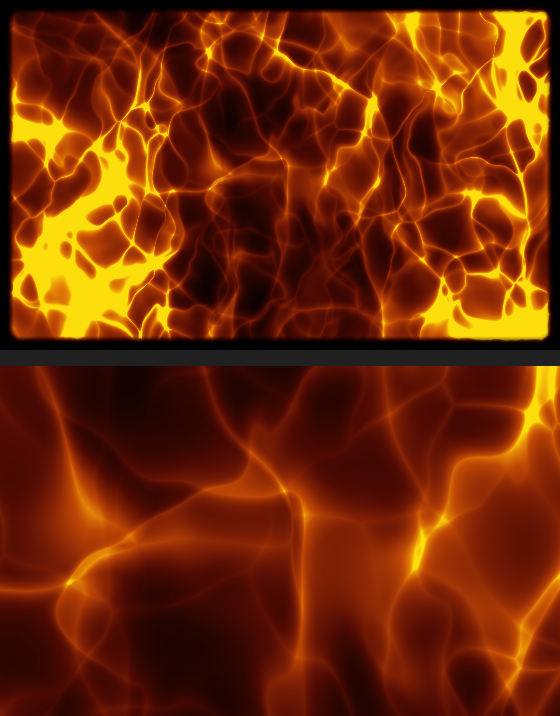
Top: the whole. Bottom: its middle third, enlarged.
This texture is drawn by a Shadertoy shader. Its source:

```glsl
const vec3 EMBER  = vec3(0.31, 0.04, 0.01);
const vec3 RUST   = vec3(0.51, 0.13, 0.02);
const vec3 ORANGE = vec3(0.75, 0.28, 0.02);
const vec3 AMBER  = vec3(0.90, 0.53, 0.03);
const vec3 YELLOW = vec3(0.99, 0.87, 0.05);

vec2 hash22(vec2 p) {
    vec3 q = fract(p.xyx * vec3(0.1031, 0.1030, 0.0973));
    q += dot(q, q.yzx + 33.33);
    return fract((q.xx + q.yz) * q.zy);
}

mat2 rotation(float angle) {
    float c = cos(angle), s = sin(angle);
    return mat2(c, s, -s, c);
}

// Smooth signed field made of rotated, bent sine waves
float layeredSines(vec2 p, float seed) {
    mat2 turn = rotation(2.4);
    float sum = 0.0, amplitude = 0.55;
    p += seed * vec2(7.3, 3.9);
    for (int i = 0; i < 4; i++) {
        sum += amplitude * sin(p.x + 1.3 * sin(p.y + seed));
        p = turn * p * 1.7 + 4.1;
        amplitude *= 0.5;
    }
    return sum;
}

// Gap between the two nearest cell points: zero on cell borders
float cellGap(vec2 p) {
    vec2 cell = floor(p), local = fract(p);
    float nearest = 8.0, second = 8.0;
    for (int y = -1; y <= 1; y++) {
        for (int x = -1; x <= 1; x++) {
            vec2 o = vec2(x, y);
            float d = length(o + hash22(cell + o) - local);
            second = min(second, max(nearest, d));
            nearest = min(nearest, d);
        }
    }
    return second - nearest;
}

vec2 bend(vec2 p, float frequency, float amount, float seed) {
    return p + amount * vec2(layeredSines(p * frequency, seed),
                             layeredSines(p * frequency, seed + 5.7));
}

// Translucent sheet: crisp on one side of its edge, fading on the other
float flameSheet(float field, float fade, float crispness) {
    return exp(-max(field * fade, -field * crispness));
}

float ramp(float from, float to, float x) {
    return clamp((x - from) / (to - from), 0.0, 1.0);
}

vec3 fireColor(float heat) {
    vec3 color = EMBER * ramp(0.0, 0.31, heat);
    color = mix(color, RUST, ramp(0.31, 0.51, heat));
    color = mix(color, ORANGE, ramp(0.51, 0.75, heat));
    color = mix(color, AMBER, ramp(0.75, 0.90, heat));
    return mix(color, YELLOW, ramp(0.90, 1.0, heat));
}

// Soft dark border with slightly rounded corners
float frameMask(vec2 p, vec2 size) {
    vec2 d = abs(p - 0.5 * size) - 0.5 * size + 0.06;
    float inset = 0.06 - length(max(d, 0.0)) - min(max(d.x, d.y), 0.0);
    return smoothstep(0.014, 0.042, inset);
}

float fireHeat(vec2 p) {
    float glow = layeredSines(p * vec2(4.2, 3.6), 2.0);
    float veils = 0.0;

    // Broad sheets, each layer smaller and fainter
    for (int i = 0; i < 3; i++) {
        float k = float(i);
        vec2 q = bend(p, 5.0 + 2.0 * k, 0.09, k + 1.0);
        q = rotation(0.5 * k - 0.5) * q * vec2(1.0, 0.6);
        float field = layeredSines(q * (7.0 + 3.0 * k), 11.0 + k);
        float flicker = 1.0 + 0.9 * layeredSines(p * 6.0, 21.0 + k);
        veils += (0.42 - 0.05 * k) * flicker * flameSheet(field, 4.0, 14.0);
    }

    // Thin tongues that meet in pointed tips
    for (int i = 0; i < 2; i++) {
        float k = float(i);
        vec2 q = bend(p, 8.0 + 3.0 * k, 0.08, 31.0 + k);
        q = rotation(0.6 * k - 0.3) * q * vec2(1.0, 0.55);
        float gap = cellGap(q * (5.5 + 3.0 * k) + 17.0 * k);
        float flicker = 1.0 + 1.2 * layeredSines(p * 7.0, 41.0 + k);
        veils += (0.34 - 0.06 * k) * max(flicker, 0.0) * exp(-9.0 * gap);
    }
    return 0.2 + 0.3 * glow + veils * (1.0 + 0.6 * glow);
}

void mainImage(out vec4 fragColor, in vec2 fragCoord) {
    vec2 p = fragCoord / iResolution.y;
    vec2 size = iResolution.xy / iResolution.y;
    float mask = frameMask(p, size);
    float heat = fireHeat(p) * mask;
    fragColor = vec4(fireColor(heat) * mask, 1.0);
}
```
